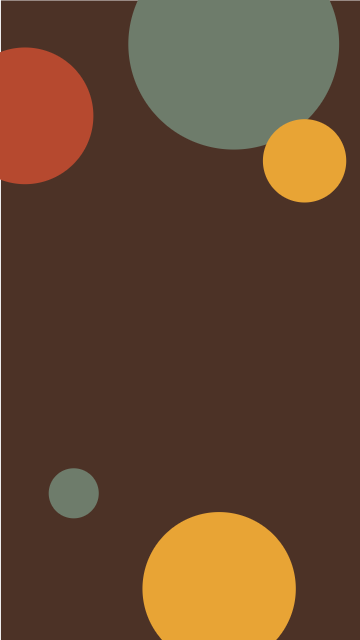
This background is drawn by a Shadertoy shader. Its source:

```glsl
const vec3 BROWN = vec3(0.298, 0.196, 0.149);
const vec3 SAGE = vec3(0.431, 0.486, 0.420);
const vec3 AMBER = vec3(0.910, 0.643, 0.208);
const vec3 RUST = vec3(0.714, 0.286, 0.184);
const vec3 PAPER = vec3(0.96);

// Share of a pixel covered by a shape, from its signed distance
float coverage(float dist) {
    return clamp(0.5 - dist * iResolution.y, 0.0, 1.0);
}

void paintDisc(inout vec3 color, vec2 p, vec2 center, float radius, vec3 tint) {
    color = mix(color, tint, coverage(length(p - center) - radius));
}

void mainImage(out vec4 fragColor, in vec2 fragCoord) {
    // The canvas height is one unit
    vec2 p = fragCoord / iResolution.y;
    vec3 color = BROWN;

    // Thin paper margins along the left and top
    color = mix(color, PAPER, coverage(p.x - 0.0015));
    color = mix(color, PAPER, coverage(1.0 - p.y - 0.0007));

    // Upper group, back to front
    paintDisc(color, p, vec2(0.3652, 0.9310), 0.1647, SAGE);
    paintDisc(color, p, vec2(0.4759, 0.7487), 0.0651, AMBER);
    paintDisc(color, p, vec2(0.0391, 0.8190), 0.1068, RUST);

    // Lower group
    paintDisc(color, p, vec2(0.1152, 0.2292), 0.0391, SAGE);
    paintDisc(color, p, vec2(0.3424, 0.0801), 0.1198, AMBER);

    fragColor = vec4(color, 1.0);
}
```
